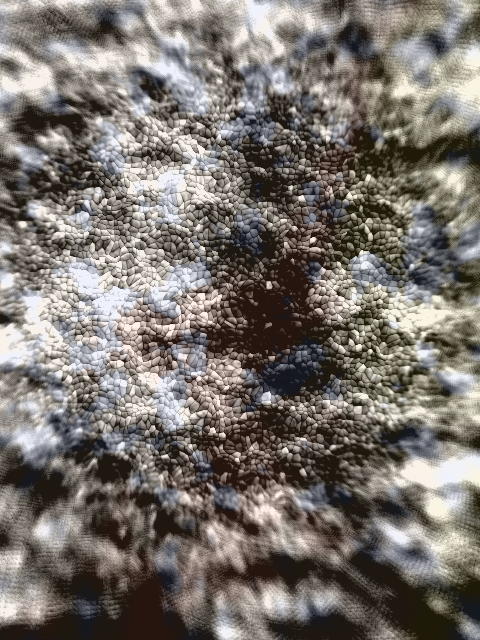
Give the GLSL for this texture, as a WebGL 1 fragment shader.

```glsl
precision highp float;
// Sunlit, lichen-crusted rock: cracked grains over rough lumps, softening to streaks at the rim.
uniform vec2 u_resolution;

#define GRAINS 80.0
#define LUMPS 13.0
#define BASE_LIGHT 0.57
#define CONTRAST 1.12
#define CRACK_DEPTH 0.24
#define PIT_DEPTH 0.26
#define BLUR_SPAN 0.042
#define FOCUS vec2(0.47, 0.72)
#define SUN vec2(0.32, 0.95)
#define TAPS 9

vec2 hash2(vec2 p) {
  vec3 q = fract(p.xyx * vec3(0.1031, 0.1030, 0.0973));
  q += dot(q, q.yzx + 33.33);
  return fract((q.xx + q.yz) * q.zy);
}

float noise(vec2 p) {
  vec2 i = floor(p), f = fract(p);
  f = f * f * (3.0 - 2.0 * f);
  float low = mix(hash2(i).x, hash2(i + vec2(1.0, 0.0)).x, f.x);
  float high = mix(hash2(i + vec2(0.0, 1.0)).x, hash2(i + 1.0).x, f.x);
  return mix(low, high, f.y);
}

float fbm(vec2 p) {
  float sum = 0.0, weight = 0.533;
  for (int i = 0; i < 4; i++) {
    sum += weight * noise(p);
    p = mat2(1.6, 1.2, -1.2, 1.6) * p + 17.3;
    weight *= 0.5;
  }
  return sum;
}

// Voronoi grain: xy = offset from its centre, z = distance to the crack, w = random tone
vec4 grain(vec2 p) {
  vec2 cell = floor(p), offset = vec2(0.0);
  float nearest = 9.0, second = 9.0, tone = 0.0;
  for (int y = -1; y <= 1; y++) {
    for (int x = -1; x <= 1; x++) {
      vec2 id = cell + vec2(float(x), float(y));
      vec2 rnd = hash2(id + 41.0);
      vec2 d = p - id - 0.1 - 0.8 * rnd;
      float dist = length(d);
      if (dist < nearest) {
        second = nearest;
        nearest = dist;
        offset = d;
        tone = fract(rnd.x * 7.0 + rnd.y * 13.0);
      } else {
        second = min(second, dist);
      }
    }
  }
  return vec4(offset, second - nearest, tone);
}

// Brightness in x, share of smooth blue mineral in y
vec2 rock(vec2 p, float blur) {
  vec2 warp = vec2(noise(p * 30.0), noise(p * 30.0 + 57.0)) - 0.5;
  vec2 q = p * vec2(LUMPS, LUMPS * 1.15) + warp * 0.3;
  float height = fbm(q);
  float slope = height - fbm(q + SUN * 0.32);
  float blue = smoothstep(0.53, 0.67, fbm(p * 17.0 + 80.0));
  float pit = smoothstep(0.43, 0.27, fbm(p * vec2(5.0, 8.0) + warp * 0.3 + 23.0));

  vec4 g = grain((p + warp * 0.018) * GRAINS);
  float crack = 1.0 - smoothstep(0.02, 0.24, g.z);
  float fine = 0.38 * dot(g.xy, SUN) + 0.28 * (g.w - 0.5) - CRACK_DEPTH * crack;
  fine += 0.2 * smoothstep(0.9, 0.97, g.w);
  fine += 0.32 * (noise(p * 165.0 + 9.0) - 0.5);

  float coarse = 1.0 * slope + 0.6 * (height - 0.5);
  float light = coarse * (1.0 + 0.9 * blur) + fine * (1.0 - 0.35 * blue);
  return vec2(light + 0.06 * blue - PIT_DEPTH * pit, blue);
}

// Broad light and shade across the stone
float broadLight(vec2 p) {
  float shade = 0.85 * (fbm(p * 3.3 + 5.0) - 0.5);
  shade += 0.13 * smoothstep(0.95, 1.33, p.y);
  shade += 0.08 * smoothstep(0.6, 0.95, p.x) * smoothstep(0.35, 0.6, p.y);
  shade -= 0.07 * smoothstep(0.4, 0.1, length(p - vec2(0.4, 0.75)));
  shade -= 0.24 * smoothstep(0.42, 0.05, length(p - vec2(1.0, 0.0)));
  return shade - 0.09 * smoothstep(0.35, 0.05, length(p - vec2(0.05, 0.18)));
}

// Warm grey stone, with a rosy seam and yellow lichen to the right
vec3 stoneTint(vec2 p) {
  float wander = fbm(p * 5.0 + 61.0) - 0.5;
  float rosy = smoothstep(0.22, 0.06, abs(p.x - 0.3 - 0.42 * p.y + wander * 0.8));
  float lichen = smoothstep(0.68, 0.9, p.x + wander * 0.7);
  vec3 tint = mix(vec3(0.026, 0.0, -0.03), vec3(0.07, -0.012, -0.04), rosy * 0.7);
  return mix(tint, vec3(0.03, 0.016, -0.075), lichen * 0.75);
}

void main() {
  vec2 p = gl_FragCoord.xy / u_resolution.x;
  vec2 away = p - FOCUS;
  float reach = length(away);
  float blur = smoothstep(0.3, 0.85, reach);
  vec2 along = away / max(reach, 0.001);
  vec2 across = vec2(-along.y, along.x);
  float span = 0.0016 + BLUR_SPAN * blur;

  // Lens blur, drawn out away from the focus
  vec2 sum = vec2(0.0);
  for (int i = 0; i < TAPS; i++) {
    float t = float(i) / float(TAPS - 1) - 0.5;
    float s = fract(float(i) * 0.618) - 0.5;
    sum += rock(p + span * (along * t + across * s * 0.5), blur);
  }
  sum /= float(TAPS);

  float light = 0.48 + CONTRAST * (BASE_LIGHT - 0.48 + sum.x + broadLight(p));
  light = clamp(light, 0.09, 0.95);
  vec3 tint = mix(stoneTint(p), vec3(-0.02, 0.0, 0.055), sum.y * 0.8);
  gl_FragColor = vec4(clamp(light + tint, 0.0, 1.0), 1.0);
}
```
